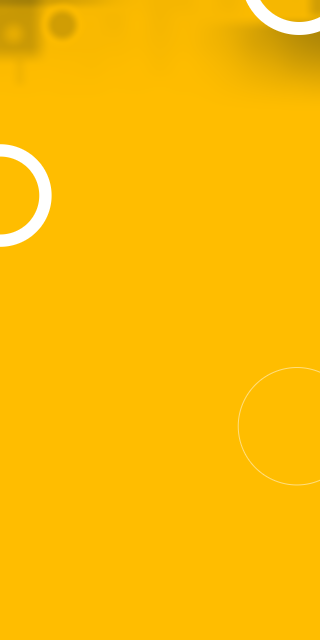
Write a WebGL 2 fragment shader that draws this background.

```glsl
#version 300 es
precision highp float;
// Flat amber backdrop with two bold white rings and one hairline ring,
// cropped by the borders, below soft blurred shadows along the top edge.
// Rings are distance functions; shadows are feathered boxes, discs and noise.

uniform vec2 u_resolution;
out vec4 fragColor;

// Colours
const vec3 AMBER = vec3(1.0, 0.741, 0.0);
const vec3 SHADOW = vec3(0.55, 0.44, 0.04);
const vec3 WHITE = vec3(1.0, 1.0, 0.995);

// Rings: centre x, depth below the top, radius, half thickness (canvas widths)
const vec4 LEFT_RING = vec4(0.001, 0.611, 0.141, 0.0193);
const vec4 TOP_RING = vec4(0.935, -0.073, 0.162, 0.0203);
const vec4 THIN_RING = vec4(0.928, 1.332, 0.1835, 0.0013);
const float THIN_OPACITY = 0.6;

// Shadows
const vec2 DISC_CENTRE = vec2(0.195, 0.078);
const float DISC_RADIUS = 0.043;
const float GRAIN_SCALE = 14.0;

float hash(vec2 p) {
    p = fract(p * vec2(0.1031, 0.1130));
    p += dot(p, p.yx + 33.33);
    return fract((p.x + p.y) * p.x * 17.0);
}

float noise(vec2 p) {
    vec2 cell = floor(p);
    vec2 f = fract(p);
    f = f * f * (3.0 - 2.0 * f);
    float near = mix(hash(cell), hash(cell + vec2(1, 0)), f.x);
    float far = mix(hash(cell + vec2(0, 1)), hash(cell + vec2(1, 1)), f.x);
    return mix(near, far, f.y);
}

// Coverage of a ring, smoothed over one pixel
float ring(vec2 p, vec4 r, float pixel) {
    float d = abs(length(p - r.xy) - r.z) - r.w;
    return clamp(0.5 - d / pixel, 0.0, 1.0);
}

float softBox(vec2 p, vec2 centre, vec2 halfSize, float blur) {
    vec2 d = abs(p - centre) - halfSize;
    vec2 cover = 1.0 - smoothstep(vec2(-blur), vec2(blur), d);
    return cover.x * cover.y;
}

float softDisc(vec2 p, vec2 centre, float radius, float blur) {
    return 1.0 - smoothstep(radius - blur, radius + blur, length(p - centre));
}

float shadowAmount(vec2 p) {
    // Faint mottled veil fading downward
    float veil = 1.0 - smoothstep(0.0, 0.36, p.y);
    float shade = veil * (0.03 + 0.07 * noise(p * GRAIN_SCALE));

    // Dark block in the left corner, with a pale spot and a stub below
    shade += 0.42 * softBox(p, vec2(0.03, 0.07), vec2(0.095, 0.105), 0.035);
    shade -= 0.24 * softDisc(p, vec2(0.043, 0.105), 0.025, 0.025);
    shade += 0.09 * softBox(p, vec2(0.062, 0.225), vec2(0.015, 0.04), 0.02);

    // Strip along the top edge
    float stripFade = 1.0 - smoothstep(0.15, 0.45, p.x);
    shade += 0.3 * stripFade * (1.0 - smoothstep(0.0, 0.035, p.y));

    // Blurred disc inside a brighter halo
    shade *= 1.0 - 0.75 * softDisc(p, DISC_CENTRE, 0.062, 0.018);
    shade += 0.4 * softDisc(p, DISC_CENTRE, DISC_RADIUS, 0.018);

    // Broad shadow growing toward the right edge
    float rightward = smoothstep(0.58, 1.05, p.x);
    float band = smoothstep(0.045, 0.1, p.y) * (1.0 - smoothstep(0.08, 0.36, p.y));
    shade += 0.68 * rightward * band;
    shade += 0.35 * softBox(p, vec2(1.0, 0.01), vec2(0.03, 0.04), 0.025);
    return clamp(shade, 0.0, 1.0);
}

void main() {
    // Canvas widths, measured rightward and down from the top left corner
    float pixel = 1.0 / u_resolution.x;
    vec2 p = vec2(gl_FragCoord.x, u_resolution.y - gl_FragCoord.y) * pixel;

    vec3 colour = mix(AMBER, SHADOW, shadowAmount(p));

    // Hairline coverage stays proportional when thinner than a pixel
    float hairline = min(1.0, 2.0 * THIN_RING.w / pixel);
    vec4 thin = vec4(THIN_RING.xyz, max(THIN_RING.w, 0.5 * pixel));
    colour = mix(colour, WHITE, THIN_OPACITY * hairline * ring(p, thin, pixel));

    float bold = max(ring(p, LEFT_RING, pixel), ring(p, TOP_RING, pixel));
    colour = mix(colour, WHITE, bold);
    fragColor = vec4(colour, 1.0);
}
```
